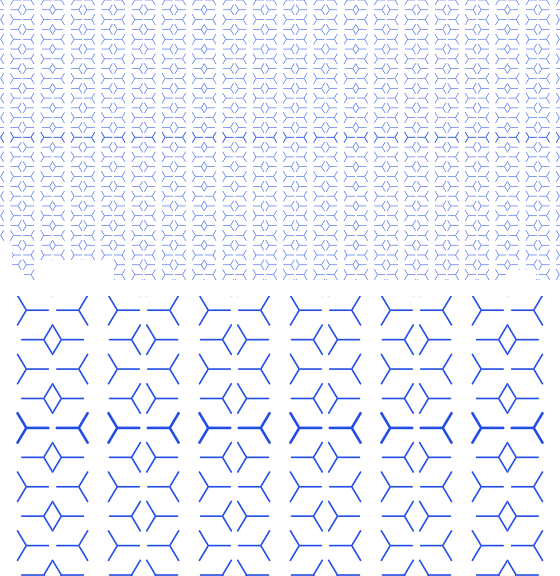
Top: the whole. Bottom: its middle third, enlarged.
Write a WebGL 1 fragment shader that draws this pattern.

```glsl
precision highp float;

uniform vec2 u_resolution;

// Lengths are in row pitches unless noted
const float ROWS_DOWN = 14.275;        // row pitches per canvas height
const float COLUMN_PITCH = 1.546;
const float FIRST_COLUMN = 1.134;      // centre of the first whole column
const float ARM_LENGTH = 0.372;
const vec2 BRANCH = vec2(0.149, 0.249);
const float INNER_JOINT = 0.149;       // joint offset in the diamond rows
const float OUTER_JOINT = 0.446;       // joint offset in the wide rows
const float OPEN_GAP = 0.055;          // extra offset of the open diamonds
const float CLOSED_EVERY = 5.0;        // one column in five has closed diamonds
const float CLOSED_FIRST = 1.0;
const float LINE_WIDTH = 0.0275;
const float SEAM_WIDTH = 0.044;        // heavier line of the seam row
const float SEAM_ROW = 7.0;
const vec3 PAPER = vec3(1.0);
const vec3 INK = vec3(0.13, 0.30, 0.90);

// Blank areas on the lower edge: left, right, height as canvas fractions
const vec3 BLANK_WIDE = vec3(0.0625, 0.204, 0.073);
const vec3 BLANK_RIGHT = vec3(0.904, 0.957, 0.035);
const vec3 BLANK_CORNER = vec3(-0.01, 0.021, 0.140);
const vec3 BLANK_FOOT = vec3(-0.01, 0.042, 0.032);

float segmentDistance(vec2 p, vec2 a, vec2 b) {
  vec2 ab = b - a;
  float t = clamp(dot(p - a, ab) / dot(ab, ab), 0.0, 1.0);
  return length(p - a - ab * t);
}

// Joint at the origin: arm to +x, two branches to -x
float tripodDistance(vec2 p) {
  p.y = abs(p.y);
  float arm = segmentDistance(p, vec2(0.0), vec2(ARM_LENGTH, 0.0));
  float branch = segmentDistance(p, vec2(0.0), vec2(-BRANCH.x, BRANCH.y));
  return min(arm, branch);
}

// Share of a pixel covered by a line, also when thinner than the pixel
float lineCoverage(float dist, float width, float pixel) {
  float low = max(dist - 0.5 * pixel, -0.5 * width);
  float high = min(dist + 0.5 * pixel, 0.5 * width);
  return clamp((high - low) / pixel, 0.0, 1.0);
}

float insideBlank(vec2 uv, vec3 blank) {
  return step(blank.x, uv.x) * step(uv.x, blank.y) * step(uv.y, blank.z);
}

void main() {
  vec2 uv = gl_FragCoord.xy / u_resolution;
  float pixel = ROWS_DOWN / u_resolution.y;
  vec2 p = vec2(gl_FragCoord.x, u_resolution.y - gl_FragCoord.y) * pixel;

  // Mirrored column cell
  float column = floor((p.x - FIRST_COLUMN) / COLUMN_PITCH + 0.5);
  float x = abs(p.x - FIRST_COLUMN - column * COLUMN_PITCH);

  // Diamond rows: arms point outwards
  float closed = 1.0 - step(0.5, mod(column - CLOSED_FIRST + 0.5, CLOSED_EVERY) - 0.5);
  float joint = INNER_JOINT + OPEN_GAP * (1.0 - closed);
  float diamond = tripodDistance(vec2(x - joint, fract(p.y) - 0.5));

  // Wide rows: arms point inwards
  float row = floor(p.y + 0.5);
  float wide = tripodDistance(vec2(OUTER_JOINT - x, p.y - row));
  float seam = 1.0 - step(0.5, abs(row - SEAM_ROW));
  float wideWidth = mix(LINE_WIDTH, SEAM_WIDTH, seam);

  float ink = max(lineCoverage(diamond, LINE_WIDTH, pixel),
                  lineCoverage(wide, wideWidth, pixel));

  // Missing parts
  float blank = max(insideBlank(uv, BLANK_WIDE), insideBlank(uv, BLANK_RIGHT));
  blank = max(blank, insideBlank(uv, BLANK_CORNER));
  blank = max(blank, insideBlank(uv, BLANK_FOOT));

  gl_FragColor = vec4(mix(PAPER, INK, ink * (1.0 - blank)), 1.0);
}
```
